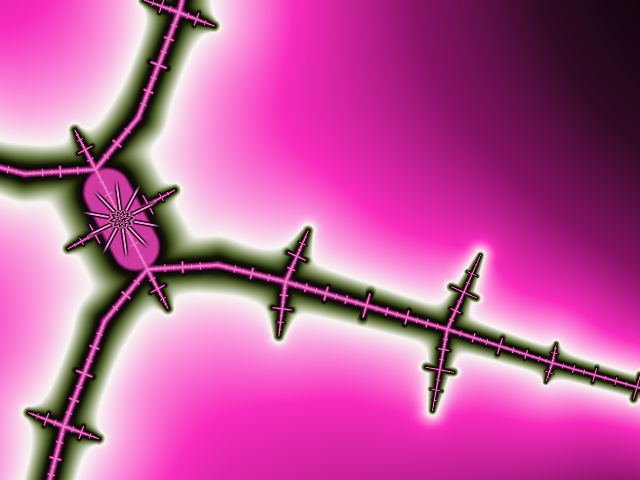
Give the GLSL for this background, as a Shadertoy shader.

```glsl
// Thorny fractal filaments glowing over a magenta-to-black field.
// Limbs and spikes carry dyadic thorns; their scaled distances are blended
// into one potential, which a colour ramp paints. A star sits at the hub.

const vec2 HUB = vec2(0.253, 0.543);
const vec2 NODE = vec2(0.054, -0.104); // where the limbs fork, from the hub
const float BLEND = 5.0;   // sharpness of the union of branches
const float CORE = 0.012;  // potential inside the hub

// Segments (start, end) relative to the hub; each is also point-mirrored.
const vec4 LIMBS[9] = vec4[9](
    vec4(0.0, 0.0, 0.054, -0.104),
    vec4(0.054, -0.104, 0.201, -0.095),
    vec4(0.201, -0.095, 0.342, -0.130),
    vec4(0.054, -0.104, -0.035, -0.212),
    vec4(-0.035, -0.212, -0.120, -0.431),
    vec4(-0.120, -0.431, -0.190, -0.700),
    vec4(0.342, -0.130, 0.679, -0.229),
    vec4(0.679, -0.229, 0.898, -0.299),
    vec4(0.898, -0.299, 1.250, -0.400));

const vec4 SPIKES[10] = vec4[10](
    vec4(0.054, -0.104, 0.097, -0.186),
    vec4(0.0, 0.0, -0.111, -0.061),
    vec4(-0.120, -0.431, -0.193, -0.403),
    vec4(-0.120, -0.431, -0.047, -0.457),
    vec4(0.342, -0.130, 0.389, -0.024),
    vec4(0.342, -0.130, 0.328, -0.243),
    vec4(0.679, -0.229, 0.748, -0.075),
    vec4(0.679, -0.229, 0.648, -0.398),
    vec4(0.898, -0.299, 0.906, -0.259),
    vec4(0.898, -0.299, 0.884, -0.339));

// Colour stops: rgb and the potential at which each is reached.
const vec4 RAMP[11] = vec4[11](
    vec4(0.96, 0.62, 0.86, 0.0),
    vec4(0.80, 0.20, 0.60, 0.013),
    vec4(0.06, 0.01, 0.05, 0.034),
    vec4(0.07, 0.09, 0.01, 0.065),
    vec4(0.38, 0.45, 0.22, 0.12),
    vec4(0.97, 0.96, 0.95, 0.21),
    vec4(0.98, 0.62, 0.87, 0.42),
    vec4(0.97, 0.17, 0.74, 0.76),
    vec4(0.53, 0.07, 0.40, 1.7),
    vec4(0.19, 0.04, 0.14, 3.1),
    vec4(0.0, 0.0, 0.0, 5.2));

float segmentDistance(vec2 p, vec2 a, vec2 b) {
    vec2 axis = b - a;
    return length(p - a - axis * clamp(dot(p - a, axis) / dot(axis, axis), 0.0, 1.0));
}

// Distance to a thorny segment, divided by a width tapering to tipWidth.
float branch(vec2 p, vec4 seg, float thorn, float decay, float tipWidth) {
    vec2 axis = seg.zw - seg.xy;
    float len = length(axis);
    vec2 dir = axis / len;
    vec2 rel = p - seg.xy;
    float along = dot(rel, dir);
    float across = abs(dot(rel, vec2(-dir.y, dir.x)));
    float t = clamp(along / len, 0.0, 1.0);
    float d = length(vec2(along - t * len, across));

    // Each level halves the spacing and shortens the thorns.
    float cells = 1.0;
    float height = thorn * len;
    for (int level = 0; level < 4; level++) {
        float cell = clamp(floor(along / len * cells), 0.0, cells - 1.0);
        float x = along - (cell + 0.5) * len / cells;
        float y = max(across - height, 0.0);
        d = min(d, length(vec2(x, y)) * (1.3 + 0.9 * min(across / height, 1.0)));
        cells *= 2.0;
        height *= decay;
    }
    return d / mix(1.0, tipWidth, t);
}

// Weight of one branch in the smooth union.
float weight(float d, float scale) {
    return pow(max(d / scale, 0.004), -BLEND);
}

float potential(vec2 q, float scale) {
    float hub = segmentDistance(q, -0.55 * NODE, 0.55 * NODE);
    float total = weight(0.72 * max(hub - 0.045, 0.0) + CORE * scale, scale);
    for (int side = 0; side < 2; side++) {
        vec2 s = side == 0 ? q : -q;
        for (int i = 0; i < 9; i++)
            total += weight(branch(s, LIMBS[i], 0.07, 0.55, 1.0), scale);
        for (int i = 0; i < 10; i++)
            total += weight(branch(s, SPIKES[i], 0.17, 0.38, 0.25), scale);
    }
    return pow(total, -1.0 / BLEND);
}

vec3 rampColour(float v) {
    vec3 colour = RAMP[0].rgb;
    for (int i = 1; i < 11; i++) {
        float t = clamp((v - RAMP[i - 1].w) / (RAMP[i].w - RAMP[i - 1].w), 0.0, 1.0);
        colour = mix(colour, RAMP[i].rgb, t);
    }
    return colour;
}

// Dark-edged pale spokes around a small ringed oval.
vec3 addStar(vec3 base, vec2 q, float spokes) {
    float r = length(q);
    float sector = 6.28319 / spokes;
    float angle = mod(atan(q.y, q.x) - 0.45 + 0.5 * sector, sector) - 0.5 * sector;
    float d = r * abs(sin(angle));
    float reach = 1.0 - smoothstep(0.06, 0.085, r);
    vec3 colour = mix(base, vec3(0.15, 0.03, 0.11), reach * (1.0 - smoothstep(0.003, 0.007, d)));
    colour = mix(colour, RAMP[0].rgb, reach * (1.0 - smoothstep(0.0008, 0.003, d)));
    float oval = length(q * vec2(1.0, 1.45));
    float ring = 0.5 + 0.5 * cos(oval * 520.0 + 2.0 * cos(angle * spokes));
    vec3 rings = mix(vec3(0.10, 0.08, 0.06), vec3(0.95, 0.45, 0.78), ring);
    return mix(colour, rings, 1.0 - smoothstep(0.024, 0.031, oval));
}

void mainImage(out vec4 fragColor, in vec2 fragCoord) {
    vec2 p = fragCoord / iResolution.y;
    vec2 q = p - HUB;
    float scale = mix(0.25, 0.115, smoothstep(0.5, 1.35, p.x)); // glow narrows rightward
    vec3 colour = rampColour(potential(q, scale));
    fragColor = vec4(addStar(colour, q, 10.0), 1.0);
}
```
